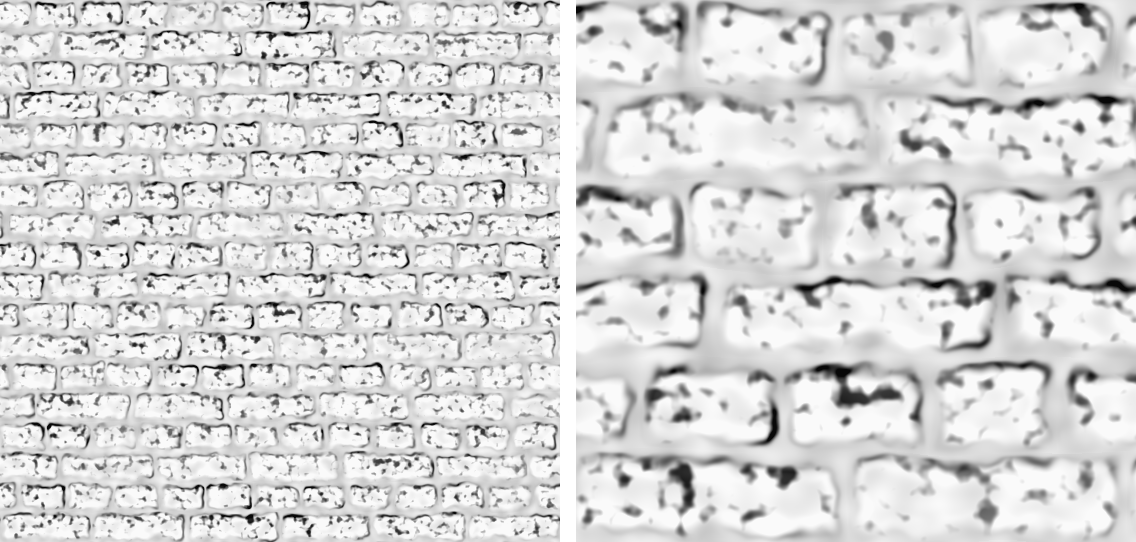
Left: the whole. Right: its middle third, enlarged.
Give the GLSL for this texture map, as a Shadertoy shader.

```glsl
// Worn brick wall in greys: 18 courses, alternating 12 short and 6 long bricks.
// Each brick is a warped rounded box with a patchy dark rim, strongest at top and right,
// and soft clustered pits made from tiling gradient noise.

const float COURSES = 18.0;
const float SHORT_BRICKS = 12.0;
const float LONG_BRICKS = 6.0;
const vec2 JOINT_HALF = vec2(0.06, 0.08);  // in course heights, as are the next four
const float CORNER_RADIUS = 0.15;
const float RIM_WIDTH = 0.055;
const float EDGE_SOFTNESS = 0.10;
const float ROUGHNESS = 0.13;
const float WARP = 0.009;           // in canvas widths
const float MORTAR_TONE = 0.875;
const float BRICK_TONE = 0.955;
const float PIT_DEPTH = 0.86;
const float PIT_SCALE = 84.0;

// Joint position of each course, top to bottom, as a share of its brick length
const float COURSE_SHIFT[18] = float[18](
    0.66, 0.60, 0.67, 0.11, 0.67, 0.67, 0.85, 0.07, 0.78,
    0.51, 0.48, 0.96, 0.27, 0.41, 0.97, 0.66, 0.42, 0.01);

float hash(vec2 cell, uint seed) {
    uvec2 c = uvec2(ivec2(cell));
    uint h = c.x * 1597334677u ^ c.y * 3812015801u ^ seed * 2654435769u;
    h = (h ^ (h >> 15)) * 2246822519u;
    h = (h ^ (h >> 13)) * 3266489917u;
    h ^= h >> 16;
    return float(h >> 8) / 16777216.0;
}

float cornerSlope(vec2 cell, vec2 offset, float period, uint seed) {
    float angle = 6.2832 * hash(mod(cell, period), seed);
    return dot(vec2(cos(angle), sin(angle)), offset);
}

// Gradient noise, about -0.7 to 0.7, tiling across the canvas
float noise(vec2 uv, float period, uint seed) {
    vec2 p = uv * period;
    vec2 c = floor(p);
    vec2 f = p - c;
    vec2 e = vec2(1.0, 0.0);
    vec2 w = f * f * f * (f * (f * 6.0 - 15.0) + 10.0);
    float low = mix(cornerSlope(c, f, period, seed),
                    cornerSlope(c + e.xy, f - e.xy, period, seed), w.x);
    float high = mix(cornerSlope(c + e.yx, f - e.yx, period, seed),
                     cornerSlope(c + e.xx, f - e.xx, period, seed), w.x);
    return mix(low, high, w.y);
}

float roundedBox(vec2 p, vec2 halfSize, float radius) {
    vec2 q = abs(p) - halfSize + radius;
    return length(max(q, 0.0)) + min(max(q.x, q.y), 0.0) - radius;
}

void mainImage(out vec4 fragColor, in vec2 fragCoord) {
    vec2 uv = fragCoord / iResolution.xy;
    uv.y = 1.0 - uv.y;
    vec2 warped = uv + WARP * vec2(noise(uv, 14.0, 1u), noise(uv, 14.0, 2u));

    // Course and brick
    float y = warped.y * COURSES;
    float course = mod(floor(y), COURSES);
    float bricks = mod(course, 2.0) < 0.5 ? SHORT_BRICKS : LONG_BRICKS;
    float x = warped.x * bricks - COURSE_SHIFT[int(course)];
    vec2 id = vec2(mod(floor(x), bricks), course);
    vec2 cellSize = vec2(COURSES / bricks * iResolution.x / iResolution.y, 1.0);
    vec2 local = (fract(vec2(x, y)) - 0.5) * cellSize;
    vec2 toBorder = cellSize * 0.5 - abs(local);
    float border = smoothstep(0.0, 0.06, min(toBorder.x, toBorder.y));

    // Brick outline with uneven size and ragged edges
    vec2 trim = vec2(hash(id, 3u), hash(id, 4u)) * 0.05;
    vec2 halfSize = cellSize * 0.5 - JOINT_HALF - trim;
    float d = roundedBox(local, halfSize, CORNER_RADIUS);
    d += ROUGHNESS * (noise(uv, 40.0, 7u) + 0.5 * noise(uv, 84.0, 8u));
    float inside = smoothstep(EDGE_SOFTNESS, -EDGE_SOFTNESS, d) * border;

    // Wear differs by brick and by region
    float wear = clamp(0.4 + 0.6 * hash(id, 10u) + 0.5 * noise(uv, 7.0, 9u), 0.2, 1.0);
    float patches = noise(uv, 26.0, 11u);
    float grain = noise(uv, 50.0, 12u);

    // Mortar darkens slightly toward the bricks; little-worn bricks are greyer
    float halo = exp(-d * d / 0.01);
    float mortar = MORTAR_TONE + 0.10 * patches + 0.12 * grain - 0.04 * halo;
    float smoothFace = 1.0 - smoothstep(0.2, 0.6, wear);
    float brick = BRICK_TONE + 0.12 * grain + 0.06 * patches - 0.05 * smoothFace;
    float tone = mix(mortar, brick, inside);

    // Dark rim, broken into patches, with a pale band inside it
    vec2 side = local / halfSize;
    float shaded = smoothstep(0.4, 0.95, max(side.x * 0.95, -side.y));
    float broken = smoothstep(-0.2, 0.35, patches + 0.5 * noise(uv, 46.0, 13u));
    float fromRim = (d + 0.02) / RIM_WIDTH;
    float rim = exp(-fromRim * fromRim) * border;
    tone -= rim * mix(0.16, 0.95, shaded) * mix(0.18, 1.0, broken) * wear;
    float paleBand = (d + 0.16) / 0.07;
    tone += 0.04 * exp(-paleBand * paleBand);

    // Soft clustered pits on the brick face
    float pitField = 0.85 * noise(uv, PIT_SCALE, 14u) + 0.3 * noise(uv, PIT_SCALE * 2.0, 15u);
    float cluster = 0.5 * noise(uv, 32.0, 16u) - 0.10 * side.y;
    float pits = smoothstep(0.07, 0.60, pitField + cluster);
    float face = smoothstep(0.06, -0.10, d) * border;
    tone -= PIT_DEPTH * pits * face * mix(0.3, 1.0, wear);

    fragColor = vec4(vec3(clamp(tone, 0.03, 0.98)), 1.0);
}
```
